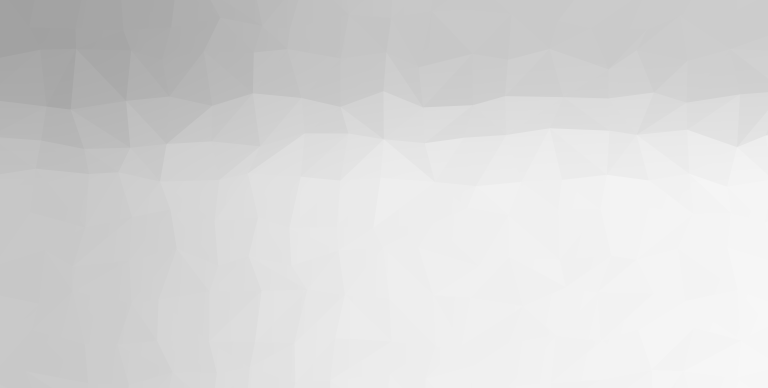
This background is drawn by a Shadertoy shader. Its source:

```glsl
// A pale grey low-poly backdrop: dark at the upper left, near white at the lower right.
// A jittered grid is split into triangles; each takes its tone from a smooth field
// sampled near its cell, so the mesh forms faceted bands.

#define CELL vec2(0.112, 0.102)        // cell size, in canvas heights
#define GRID_ORIGIN vec2(0.093, 0.051) // first grid corner, from the upper left
#define JITTER vec2(0.24, 0.27)        // corner displacement, in cells
#define FACET_SMOOTHNESS 0.28          // share of the tone that varies inside a facet
#define BAND_CONTRAST 0.013            // facet variation across the upper bands
#define PLAIN_CONTRAST 0.004           // facet variation elsewhere

vec2 hash2(vec2 p) {
    vec3 q = fract(p.xyx * vec3(0.1031, 0.1030, 0.0973));
    q += dot(q, q.yzx + 33.33);
    return fract((q.xx + q.yz) * q.zy);
}

// Mesh corner for a grid index, y pointing down
vec2 corner(vec2 id) {
    return GRID_ORIGIN + CELL * (id + JITTER * (2.0 * hash2(id + 57.0) - 1.0));
}

// Smooth brightness field; s runs from 0 to 1 rightwards and downwards
float toneField(vec2 s) {
    float left = 0.633 + 0.135 * smoothstep(0.10, 0.52, s.y) + 0.02 * s.y;
    float right = 0.78 + 0.15 * smoothstep(0.12, 0.50, s.y);
    right += max(s.x - 0.5, 0.0) * (0.045 + 0.03 * s.y);
    return mix(left, right, smoothstep(0.03, 0.55, s.x));
}

// Signed distance to the line a-b, negative on the inner side
float edgeDistance(vec2 p, vec2 a, vec2 b) {
    vec2 e = b - a, v = p - a;
    return (e.y * v.x - e.x * v.y) / length(e);
}

float coverage(vec2 p, vec2 a, vec2 b, vec2 c, float pixel) {
    float d = max(edgeDistance(p, a, b), max(edgeDistance(p, b, c), edgeDistance(p, c, a)));
    return clamp(0.5 - d / pixel, 0.0, 1.0);
}

// Tone of one facet, part constant and part following the field
float facetTone(vec2 p, vec2 facetCentre, vec2 cellCentre, float random, float aspect) {
    vec2 scale = vec2(1.0 / aspect, 1.0);
    vec2 s = mix(cellCentre, facetCentre, 0.45) * scale;
    float band = smoothstep(0.08, 0.2, s.y) * (1.0 - smoothstep(0.42, 0.54, s.y));
    float variation = mix(PLAIN_CONTRAST, BAND_CONTRAST, band);
    float tone = mix(toneField(s), toneField(p * scale), FACET_SMOOTHNESS);
    return tone + variation * (2.0 * random - 1.0);
}

void mainImage(out vec4 fragColor, in vec2 fragCoord) {
    float pixel = 1.0 / iResolution.y;
    float aspect = iResolution.x * pixel;
    vec2 p = vec2(fragCoord.x, iResolution.y - fragCoord.y) * pixel;
    vec2 home = floor((p - GRID_ORIGIN) / CELL);

    // Blend the facets of the nearby cells by their coverage of this pixel
    float toneSum = 0.0, weightSum = 0.0;
    for (int j = -1; j <= 1; j++)
    for (int i = -1; i <= 1; i++) {
        vec2 id = home + vec2(i, j);
        vec2 a = corner(id), b = corner(id + vec2(1, 0));
        vec2 c = corner(id + vec2(1, 1)), d = corner(id + vec2(0, 1));
        vec2 cellCentre = GRID_ORIGIN + CELL * (id + 0.5);
        vec2 random = hash2(id + 131.0);

        // Turn the quad at random so the diagonal runs either way
        if (hash2(id + 211.0).x < 0.5) {
            vec2 first = a;
            a = b; b = c; c = d; d = first;
        }
        float w1 = coverage(p, a, b, c, pixel);
        float w2 = coverage(p, a, c, d, pixel);
        toneSum += w1 * facetTone(p, (a + b + c) / 3.0, cellCentre, random.x, aspect);
        toneSum += w2 * facetTone(p, (a + c + d) / 3.0, cellCentre, random.y, aspect);
        weightSum += w1 + w2;
    }
    float tone = toneSum / max(weightSum, 0.0001);
    fragColor = vec4(vec3(tone), 1.0);
}
```
